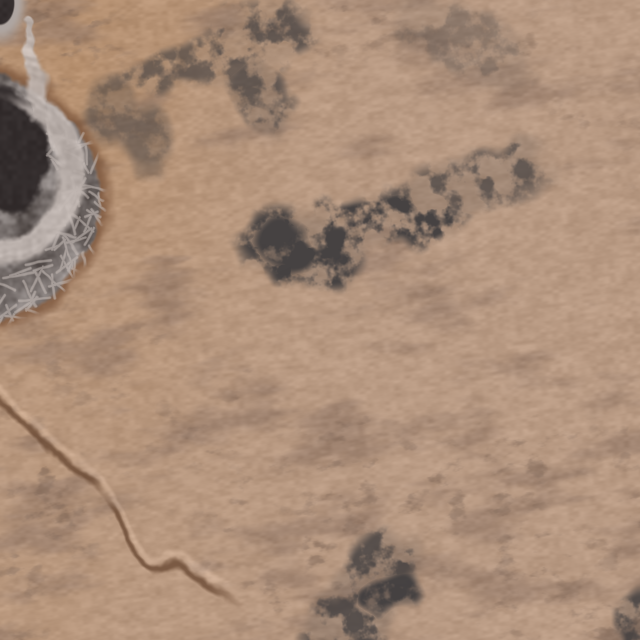
This texture is drawn by a WebGL 1 fragment shader. Its source:

```glsl
precision highp float;
uniform vec2 u_resolution;

const vec3 SKIN = vec3(0.725, 0.605, 0.515);
const vec3 SKIN_WARM = vec3(0.715, 0.565, 0.435);
const vec3 SKIN_DULL = vec3(0.57, 0.465, 0.40);
const vec3 STAIN = vec3(0.25, 0.24, 0.245);
const vec3 RIM = vec3(0.47, 0.32, 0.22);
const vec3 FUZZ = vec3(0.47, 0.44, 0.43);
const vec3 FIBRE = vec3(0.76, 0.72, 0.70);
const vec3 HOLE = vec3(0.20, 0.175, 0.175);
const vec2 FRINGE_CENTRE = vec2(-0.04, 0.69);
const float FRINGE_RADIUS = 0.198;
const vec2 BAND_CENTRE = vec2(-0.02, 0.735);
const float BAND_RADIUS = 0.132;
const vec2 HOLE_CENTRE = vec2(0.0, 0.765);
const vec2 HOLE_SIZE = vec2(0.082, 0.095);
const float GRAIN_TILT = 0.12;
const int HAIRS = 80;

float hash(vec2 p) {
  p = fract(p * vec2(0.1031, 0.1137));
  p += dot(p, p.yx + 33.33);
  return fract((p.x + p.y) * p.x * 17.0);
}

float noise(vec2 p) {
  vec2 i = floor(p);
  vec2 f = fract(p);
  f = f * f * (3.0 - 2.0 * f);
  vec2 e = vec2(0.0, 1.0);
  return mix(mix(hash(i), hash(i + e.yx), f.x),
             mix(hash(i + e.xy), hash(i + e.yy), f.x), f.y);
}

float fbm(vec2 p) {
  float sum = 0.0;
  float weight = 0.53;
  for (int i = 0; i < 4; i++) {
    sum += weight * noise(p + 40.0);
    p = mat2(1.6, 1.2, -1.2, 1.6) * p + 7.3;
    weight *= 0.5;
  }
  return sum;
}

float segment(vec2 p, vec2 a, vec2 b) {
  vec2 d = b - a;
  return length(p - a - d * clamp(dot(p - a, d) / dot(d, d), 0.0, 1.0));
}

// Blotchy stain along a stroke; a lower threshold covers more of it.
float stain(vec2 p, vec2 a, vec2 b, float radius, float threshold, float haze) {
  float blotch = fbm(p * 38.0);
  float wobble = (noise(p * 32.0 + 9.0) - 0.5) * 0.03;
  float cover = 1.0 - smoothstep(radius * 0.5, radius, segment(p, a, b) + wobble);
  return cover * mix(haze, 0.95, smoothstep(threshold - 0.08, threshold + 0.17, blotch));
}

vec3 skin(vec2 p) {
  vec2 g = mat2(cos(GRAIN_TILT), -sin(GRAIN_TILT), sin(GRAIN_TILT), cos(GRAIN_TILT)) * p;
  float warmth = (1.0 - smoothstep(0.05, 0.65, p.x)) * mix(0.3, 0.8, smoothstep(0.25, 1.0, p.y));
  vec3 col = mix(SKIN, SKIN_WARM, warmth * (0.5 + fbm(p * 5.0)));
  float streaks = fbm(g * vec2(9.0, 27.0));
  float patches = fbm(p * 4.0 + 15.0);
  float dull = smoothstep(0.48, 0.82, streaks + 0.5 * (patches - 0.5) + 0.06 * p.x);
  col = mix(col, SKIN_DULL, 0.62 * dull);
  float flecks = smoothstep(0.58, 0.8, fbm(g * vec2(30.0, 48.0) + 3.0));
  col = mix(col, SKIN_DULL * 0.88, 0.5 * flecks * smoothstep(0.35, 0.6, patches));
  col += 0.075 * (fbm(g * vec2(38.0, 85.0)) - 0.5);
  return col + 0.05 * (noise(g * vec2(110.0, 190.0)) - 0.5);
}

vec3 addStains(vec3 col, vec2 p) {
  float s = stain(p, vec2(0.43, 0.62), vec2(0.52, 0.60), 0.068, 0.46, 0.22);
  s = max(s, stain(p, vec2(0.435, 0.62), vec2(0.455, 0.615), 0.05, 0.24, 0.5));
  s = max(s, stain(p, vec2(0.53, 0.65), vec2(0.67, 0.655), 0.052, 0.50, 0.12));
  s = max(s, 0.75 * stain(p, vec2(0.65, 0.68), vec2(0.81, 0.735), 0.062, 0.52, 0.25));
  s = max(s, 0.75 * stain(p, vec2(0.38, 0.94), vec2(0.44, 0.95), 0.065, 0.49, 0.15));
  s = max(s, 0.65 * stain(p, vec2(0.23, 0.88), vec2(0.36, 0.91), 0.04, 0.48, 0.15));
  s = max(s, 0.75 * stain(p, vec2(0.395, 0.87), vec2(0.415, 0.83), 0.045, 0.46, 0.3));
  s = max(s, 0.55 * stain(p, vec2(0.18, 0.83), vec2(0.23, 0.78), 0.06, 0.50, 0.5));
  s = max(s, 0.38 * stain(p, vec2(0.67, 0.96), vec2(0.78, 0.91), 0.065, 0.53, 0.3));
  s = max(s, 0.85 * stain(p, vec2(0.53, 0.0), vec2(0.60, 0.12), 0.072, 0.50, 0.25));
  s = max(s, stain(p, vec2(0.595, 0.075), vec2(0.63, 0.085), 0.037, 0.26, 0.5));
  s = max(s, 0.9 * stain(p, vec2(1.0, 0.0), vec2(1.0, 0.04), 0.045, 0.42, 0.3));
  return mix(col, STAIN, s);
}

vec3 addCrack(vec3 col, vec2 p) {
  float bend = (p.x - 0.23) / 0.045;
  float path = 0.37 - 0.87 * p.x - 0.055 * exp(-bend * bend);
  float d = (p.y - path) * 0.72 + 0.022 * (fbm(p * 22.0) - 0.5);
  float extent = 1.0 - smoothstep(0.32, 0.39, p.x);
  float depth = extent * smoothstep(0.2, 0.6, noise(p * 17.0 + 4.0));
  col = mix(col, RIM * 0.85, 0.75 * depth * (1.0 - smoothstep(0.001, 0.009, abs(d))));
  return col + 0.07 * extent * (1.0 - smoothstep(0.0, 0.009, abs(d - 0.013)));
}

vec3 addTornEdge(vec3 col, vec2 p) {
  float ragged = fbm(p * 25.0) - 0.5;
  float fine = noise(p * 130.0) - 0.5;

  // Brown rim and grey fuzz
  float edge = length(p - FRINGE_CENTRE) - FRINGE_RADIUS + 0.025 * ragged;
  col = mix(col, RIM, 0.75 * (1.0 - smoothstep(0.0, 0.022, edge)));
  float inside = 1.0 - smoothstep(-0.007, 0.002, edge);
  col = mix(col, FUZZ + 0.5 * ragged + 0.12 * fine, inside);

  // Dark openings
  float hole = length((p - HOLE_CENTRE) / HOLE_SIZE) - 1.0 + 0.35 * ragged;
  float corner = length((p - vec2(0.0, 0.995)) / vec2(0.022, 0.033)) - 1.0;
  col = mix(col, FIBRE * 0.9, 1.0 - smoothstep(0.2, 1.2, corner));
  float dark = 1.0 - smoothstep(-0.06, 0.09, min(hole, corner));
  col = mix(col, HOLE + 0.04 * fine, dark);

  // Loose hairs scattered around the fringe
  float hairs = 0.0;
  for (int i = 0; i < HAIRS; i++) {
    vec2 seed = vec2(float(i) + 1.0, 11.0);
    float angle = mix(-1.5, 0.75, hash(seed));
    vec2 root = FRINGE_CENTRE + mix(0.13, 0.195, hash(seed + 31.0)) * vec2(cos(angle), sin(angle));
    float turn = angle + mix(-1.6, 1.6, hash(seed + 57.0));
    vec2 tip = root + mix(0.015, 0.05, hash(seed + 83.0)) * vec2(cos(turn), sin(turn));
    float d = segment(p + 0.008 * ragged, root, tip);
    hairs = max(hairs, 1.0 - smoothstep(0.0005, 0.0035, d));
  }
  col = mix(col, FIBRE, 0.6 * hairs * (1.0 - smoothstep(0.0, 0.012, edge)));

  // Pale twisted band and its upper strand
  float arc = abs(length(p - BAND_CENTRE) - BAND_RADIUS + 0.02 * ragged);
  float band = (1.0 - smoothstep(0.013, 0.025, arc)) * (1.0 - smoothstep(0.82, 0.86, p.y));
  float strand = segment(p + 0.02 * ragged, vec2(0.04, 0.965), vec2(0.066, 0.83));
  float width = mix(0.017, 0.007, smoothstep(0.83, 0.97, p.y));
  band = max(band, 1.0 - smoothstep(width * 0.5, width * 1.2, strand));
  float twist = noise(vec2(arc * 160.0, p.y * 25.0)) - 0.5;
  return mix(col, FIBRE + 0.13 * twist + 0.06 * fine, 0.92 * band);
}

void main() {
  vec2 p = gl_FragCoord.xy / u_resolution;
  vec3 col = addStains(skin(p), p);
  col = addCrack(col, p);
  col = addTornEdge(col, p);
  gl_FragColor = vec4(clamp(col, 0.0, 1.0), 1.0);
}
```
